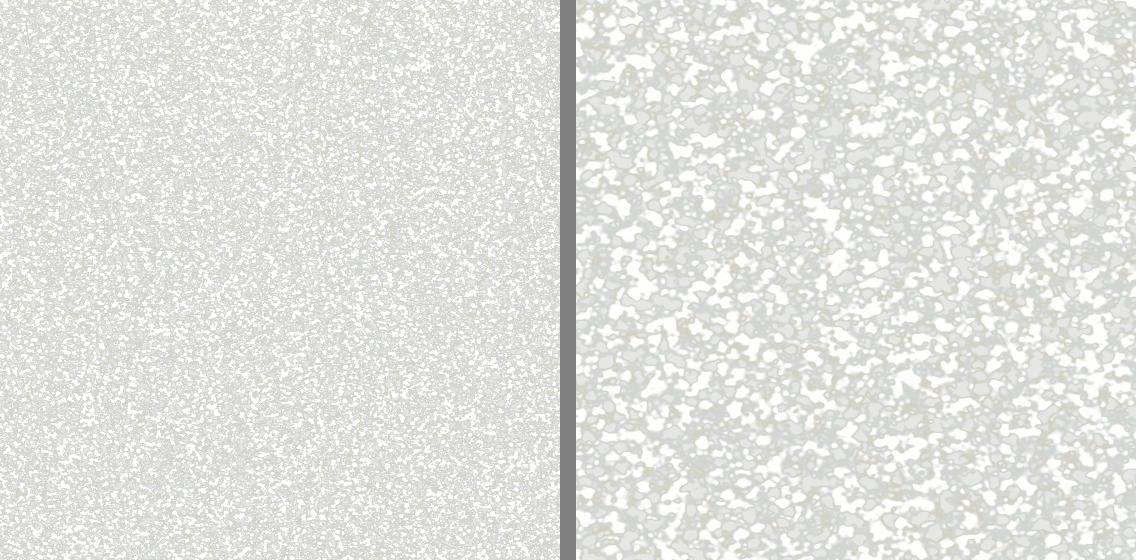
Left: the whole. Right: its middle third, enlarged.
Reproduce this texture procedurally as a Shadertoy shader.

```glsl
// Fine speckle of pale grey grains on white, slightly stretched sideways.
#define GRAIN_CELLS vec2(128.0, 154.0)  // grain cells across the canvas
#define FINE_SCALE  2.1                 // second layer, relative to the grains
#define FINE_AMOUNT 0.6
#define LEVEL 0.18                      // higher gives more grey
#define SOFTNESS 0.25                   // half width of the grain edges
#define RIM_HEIGHT -0.15                // grey is darkest above this height
#define CORE_HEIGHT -0.54               // and palest below this one
#define WHITE vec3(0.996, 0.996, 0.994)
#define COOL_GREY vec3(0.826, 0.836, 0.828)
#define WARM_GREY vec3(0.828, 0.822, 0.778)
#define CORE_GREY vec3(0.900, 0.905, 0.898)

vec3 hash3(vec2 cell) {
    vec3 h = fract(cell.xyx * vec3(0.1031, 0.1030, 0.0973));
    h += dot(h, h.yxz + 33.33);
    return fract((h.xxy + h.yzz) * h.zyx);
}

// Cellular noise: one signed spot per cell, with an opposite halo
// that keeps the density even over larger areas.
float spots(vec2 p) {
    vec2 cell = floor(p);
    vec2 local = p - cell;
    float sum = 0.0;
    for (int y = -1; y <= 1; y++) {
        for (int x = -1; x <= 1; x++) {
            vec2 offset = vec2(x, y);
            vec3 rnd = hash3(cell + offset + 57.0);
            vec2 d = offset + rnd.xy - local;
            float s = min(1.0, dot(d, d));
            sum += (2.0 * rnd.z - 1.0) * (1.0 - s) * (1.0 - s) * (1.0 - 2.0 * s);
        }
    }
    return sum;
}

void mainImage(out vec4 fragColor, in vec2 fragCoord) {
    vec2 uv = fragCoord / iResolution.y;
    vec2 p = uv * GRAIN_CELLS;

    // Grain height: main spots and fine ragged detail
    float height = spots(p) + FINE_AMOUNT * spots(p * FINE_SCALE + 17.3);
    float whiteness = smoothstep(LEVEL - SOFTNESS, LEVEL + SOFTNESS, height);

    // Warm and cool rims around paler cores
    float warmth = smoothstep(0.0, 0.25, spots(p * 0.9 + 131.7));
    float core = 1.0 - smoothstep(CORE_HEIGHT, RIM_HEIGHT, height);
    vec3 grey = mix(mix(COOL_GREY, WARM_GREY, warmth), CORE_GREY, core);

    fragColor = vec4(mix(grey, WHITE, whiteness), 1.0);
}
```
